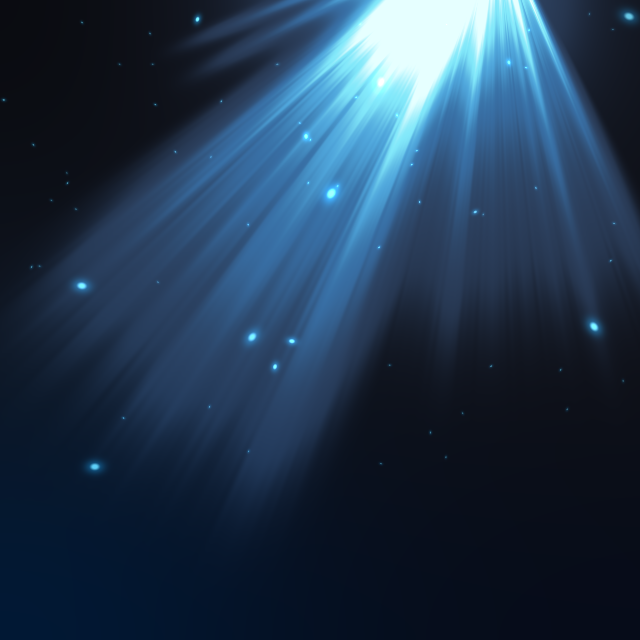
A Shadertoy shader for this background:

```glsl
float hash(float n) {
    return fract(sin(n * 127.1 + 3.7) * 4375.85);
}

float noise(vec2 p) {
    vec2 i = floor(p), f = fract(p);
    f = f * f * (3.0 - 2.0 * f);
    float n = i.x + i.y * 57.0;
    return mix(mix(hash(n), hash(n + 1.0), f.x),
               mix(hash(n + 57.0), hash(n + 58.0), f.x), f.y);
}

// Soft angular beam
float beam(float angle, float centre, float width) {
    float d = (angle - centre) / width;
    return exp(-d * d);
}

// Light intensity to colour, from navy through cyan to white
vec3 lightRamp(float light) {
    vec3 c = mix(vec3(0.0), vec3(0.12, 0.19, 0.28), smoothstep(-0.12, 0.2, light) * 1.16 - 0.16);
    c = mix(c, vec3(0.20, 0.41, 0.61), smoothstep(0.15, 0.42, light));
    c = mix(c, vec3(0.31, 0.65, 0.86), smoothstep(0.38, 0.64, light));
    c = mix(c, vec3(0.51, 0.91, 0.98), smoothstep(0.60, 0.84, light));
    return mix(c, vec3(0.90, 1.0, 1.0), smoothstep(0.82, 1.12, light));
}

vec3 backdrop(vec2 uv) {
    vec3 c = mix(vec3(0.025, 0.045, 0.095), vec3(0.055, 0.062, 0.09), smoothstep(0.0, 0.5, uv.y));
    float blueCorner = exp(-2.6 * dot(uv, uv * vec2(1.6, 1.8)));
    c += vec3(-0.02, 0.05, 0.11) * blueCorner;
    return c * (1.0 - 0.3 * smoothstep(0.5, 1.0, uv.y) * smoothstep(0.4, 0.0, uv.x) );
}

float shafts(vec2 uv) {
    vec2 ray = uv - vec2(0.775, 1.13);
    float r = length(ray);
    float a = atan(ray.x, -ray.y);

    // Streaks of three widths
    float broad = noise(vec2(a * 13.0 + 20.0, r * 1.2));
    float medium = noise(vec2(a * 38.0 + 90.0, r * 1.5));
    float fine = noise(vec2(a * 105.0 + 300.0, r * 2.0));
    float streaks = 0.48 + 0.30 * broad + 0.28 * medium + 0.16 * fine;

    // Wide fan to the left
    float fan = smoothstep(-1.02, -0.82, a) * (1.0 - smoothstep(-0.38, -0.24, a));
    fan += 0.30 * beam(a, -0.86, 0.035) + 0.50 * beam(a, -0.405, 0.04);
    fan += 0.20 * beam(a, -0.62, 0.05);
    float light = fan * streaks * exp(-2.6 * (r - 0.2));
    light *= 1.0 - smoothstep(0.65, 1.3, r);

    // Fainter curtain to the right
    float curtain = smoothstep(-0.38, -0.25, a) * (1.0 - smoothstep(0.38, 0.50, a));
    curtain += 0.55 * beam(a, -0.12, 0.03) + 0.4 * beam(a, 0.24, 0.03);
    curtain += 0.5 * beam(a, 0.40, 0.025);
    light += 0.40 * curtain * streaks * exp(-4.3 * (r - 0.26)) * (1.0 - smoothstep(0.5, 0.95, r));

    // Short high beams
    float high = beam(a, -1.18, 0.025) + 0.7 * beam(a, -1.09, 0.03);
    return light + 0.32 * high * streaks * (1.0 - smoothstep(0.28, 0.6, r));
}

vec3 dust(vec2 uv) {
    vec3 glow = vec3(0.0);
    for (int i = 0; i < 64; i++) {
        float id = float(i);
        vec2 centre = vec2(hash(id + 0.31), 0.26 + 0.72 * hash(id * 1.7 + 9.2));
        float size = 0.0015 + 0.0065 * pow(hash(id * 2.3 + 5.1), 9.0);
        float power = mix(0.25, 1.0, smoothstep(0.0015, 0.004, size) * 0.6 + 0.4 * hash(id + 40.5));

        // Slightly stretched, tilted speck
        float tilt = 6.28 * hash(id + 70.7);
        vec2 d = uv - centre;
        d = mat2(cos(tilt), sin(tilt), -sin(tilt), cos(tilt)) * d * vec2(1.0, 1.0);
        float dist = length(d * vec2(1.25, 0.9)) / size;
        float core = 1.0 - smoothstep(0.35, 1.25, dist);
        float halo = exp(-0.30 * dist * dist);
        glow += power * (core * vec3(0.40, 0.60, 0.55) + halo * vec3(0.04, 0.36, 0.52));
    }
    return glow;
}

void mainImage(out vec4 fragColor, in vec2 fragCoord) {
    vec2 uv = fragCoord / iResolution.xy;

    // Hot core at the top with a wide haze
    vec2 fromCore = uv - vec2(0.655, 1.02);
    float core = 0.55 * exp(-dot(fromCore, fromCore) / 0.017);
    float haze = 0.32 * exp(-5.5 * length(fromCore));

    float light = shafts(uv) + core + haze;
    vec3 color = backdrop(uv) * (1.0 - smoothstep(0.1, 0.6, light));
    color += lightRamp(light) * smoothstep(0.0, 0.12, light);
    color += dust(uv);
    fragColor = vec4(clamp(color, 0.0, 1.0), 1.0);
}
```
